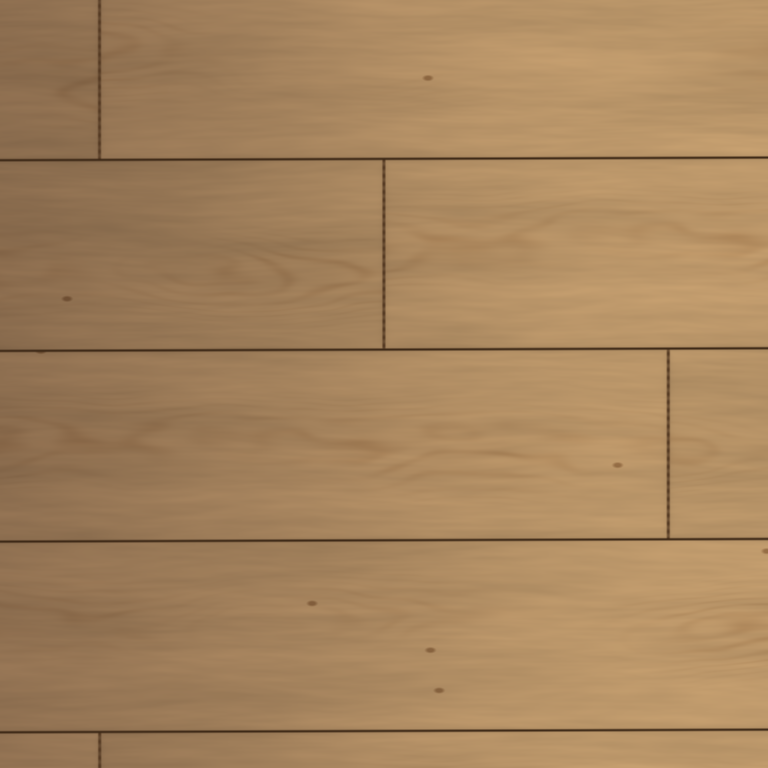
A three.js fragment shader for this texture:

```glsl
varying vec2 vUv;

// Layout, in canvas units
const float ROW_HEIGHT = 0.2483;
const float FIRST_SEAM_Y = 0.0482;
const float SEAM_TILT = 0.0035;
const float PLANK_LENGTH = 1.481;
const float FIRST_JOINT_X = 1.2405;
const float JOINT_STEP = -0.3703;
const float SEAM_HALF_WIDTH = 0.0014;
const float JOINT_HALF_WIDTH = 0.0019;
const float EDGE_SOFTNESS = 0.0016;
const float JOINT_NOTCHES = 95.0;

// Wood
const vec3 SHADED_WOOD = vec3(0.545, 0.425, 0.308);
const vec3 LIT_WOOD = vec3(0.730, 0.588, 0.412);
const vec3 SEAM_COLOR = vec3(0.235, 0.155, 0.085);
const vec3 JOINT_COLOR = vec3(0.330, 0.225, 0.135);
const vec3 RING_TINT = vec3(0.875, 0.825, 0.770);
const vec3 FLECK_TINT = vec3(0.780, 0.710, 0.640);
const float PLANK_VARIATION = 0.045;
const float FINE_GRAIN = 0.050;
const float BROAD_GRAIN = 0.050;
const float RING_STRENGTH = 0.75;
const float RING_FREQUENCY = 21.0;
const float HEART_WIDTH = 0.22;
const vec2 FLECK_GRID = vec2(7.0, 15.0);
const float FLECK_CHANCE = 0.10;

float hash(vec2 p) {
  vec3 q = fract(vec3(p.xyx) * 0.1031);
  q += dot(q, q.yzx + 33.33);
  return fract((q.x + q.y) * q.z);
}

float cornerSlope(vec2 cell, vec2 offset) {
  float angle = 6.28318 * hash(cell);
  return dot(vec2(cos(angle), sin(angle)), offset);
}

// Gradient noise, roughly -1 to 1
float noise(vec2 p) {
  vec2 i = floor(p);
  vec2 f = p - i;
  vec2 u = f * f * f * (f * (f * 6.0 - 15.0) + 10.0);
  vec2 e = vec2(1.0, 0.0);
  float low = mix(cornerSlope(i, f), cornerSlope(i + e.xy, f - e.xy), u.x);
  float high = mix(cornerSlope(i + e.yx, f - e.yx), cornerSlope(i + e.xx, f - e.xx), u.x);
  return 1.4 * mix(low, high, u.y);
}

// Straight fibres running along the plank
float streaks(vec2 p) {
  p.y += 0.010 * noise(p * vec2(3.0, 9.0));
  float fine = 0.6 * noise(p * vec2(7.0, 95.0)) + 0.4 * noise(p * vec2(20.0, 190.0));
  float broad = noise(p * vec2(1.8, 17.0)) + 0.6 * noise(p * vec2(4.0, 42.0));
  return FINE_GRAIN * fine + BROAD_GRAIN * broad;
}

// Arches and ovals as contours of a warped ridge around the plank heart
float heartRings(vec2 p, float across, float seed) {
  float heart = 0.50 + 0.16 * (seed - 0.5) + 0.07 * noise(vec2(p.x * 2.0, seed * 50.0));
  float d = (across - heart) / HEART_WIDTH;
  float field = 0.9 * d * d + 0.95 * noise(p * vec2(3.6, 8.0));
  field += 0.13 * noise(p * vec2(13.0, 38.0));
  float line = 0.5 + 0.5 * sin(RING_FREQUENCY * field);
  float patches = smoothstep(-0.45, 0.55, noise(p * vec2(3.0, 5.0) + 17.0));
  float breakup = 0.75 + 0.45 * noise(p * vec2(16.0, 70.0));
  return (0.75 * line * line + 0.20) * exp(-1.3 * d * d) * patches * breakup;
}

// Sparse small dark pores
float flecks(vec2 p) {
  vec2 g = p * FLECK_GRID;
  vec2 cell = floor(g);
  vec2 center = 0.3 + 0.4 * vec2(hash(cell + 3.1), hash(cell + 8.7));
  vec2 d = (g - cell - center) / FLECK_GRID;
  float present = step(hash(cell + 21.3), FLECK_CHANCE);
  return present * (1.0 - smoothstep(0.3, 1.0, length(d / vec2(0.009, 0.005))));
}

float stroke(float distance, float halfWidth) {
  return 1.0 - smoothstep(halfWidth - EDGE_SOFTNESS, halfWidth + EDGE_SOFTNESS, distance);
}

void main() {
  // Rows and staggered planks
  float rowPosition = (vUv.y - SEAM_TILT * (vUv.x - 0.5) - FIRST_SEAM_Y) / ROW_HEIGHT;
  float row = floor(rowPosition);
  float across = rowPosition - row;
  float plankPosition = (vUv.x - FIRST_JOINT_X - JOINT_STEP * row) / PLANK_LENGTH;
  float plank = floor(plankPosition);
  float along = plankPosition - plank;
  float seed = hash(vec2(row, plank) + 41.0);
  vec2 p = vUv + vec2(31.0, 17.0) * seed + 5.0;

  // Light falling from the right, with a tone per plank
  float light = smoothstep(-0.15, 0.90, vUv.x + 0.04 * noise(vUv * 2.0));
  vec3 color = mix(SHADED_WOOD, LIT_WOOD, light);
  color *= 1.0 + PLANK_VARIATION * (seed - 0.5) + streaks(p);

  // Figure
  color *= mix(vec3(1.0), RING_TINT, RING_STRENGTH * heartRings(p, across, seed));
  color *= mix(vec3(1.0), FLECK_TINT, flecks(p));

  // Gaps: notched end joints, then straight long seams
  float jointDistance = min(along, 1.0 - along) * PLANK_LENGTH;
  float seamDistance = min(across, 1.0 - across) * ROW_HEIGHT;
  float notch = 0.5 + 0.5 * sin(6.28318 * JOINT_NOTCHES * vUv.y);
  float joint = stroke(jointDistance, JOINT_HALF_WIDTH) * mix(0.70, 1.0, notch);
  color *= 1.0 - 0.10 * exp(-min(jointDistance, seamDistance) / 0.003);
  color = mix(color, JOINT_COLOR, joint);
  color = mix(color, SEAM_COLOR, stroke(seamDistance, SEAM_HALF_WIDTH));

  gl_FragColor = vec4(color, 1.0);
}
```
